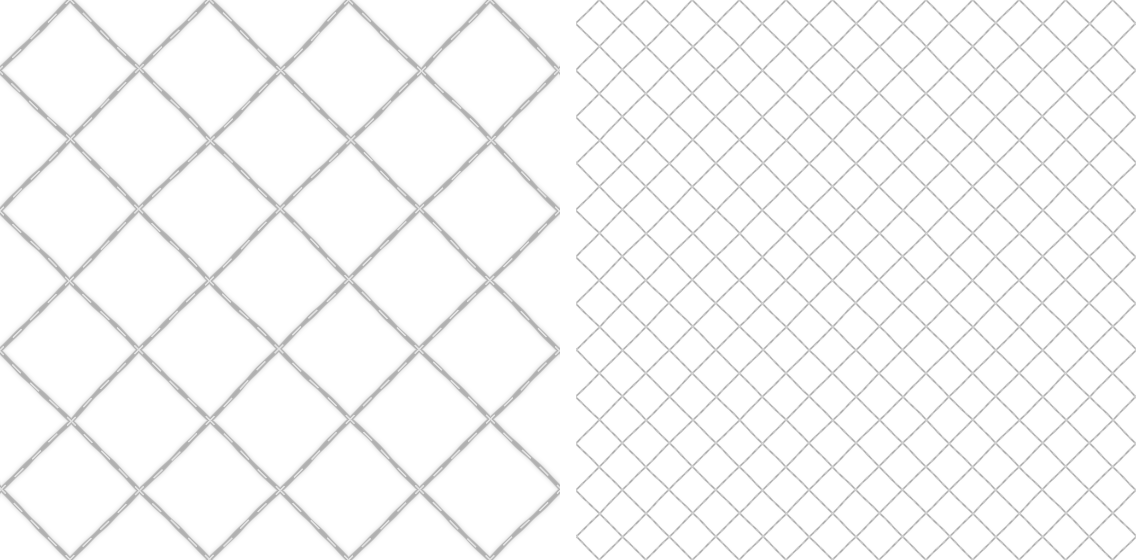
Left, the tile; right, the same tile 3 across and 3 down.
A Shadertoy shader for this pattern:

```glsl
// Diagonal quilting: a 4 by 4 lattice of soft grey seams with light stitches.
// Crossings are jittered by a wrapping hash, then joined by slightly bent
// seams; each seam carries three dashes and each crossing a small X.

const float REPEATS = 4.0;
const float PI = 3.14159;

// Two random values in -1..1, periodic over the canvas.
vec2 wrappedHash(vec2 node, float seed) {
    vec3 h = fract(vec3(mod(node, REPEATS), seed).xyx * vec3(0.1031, 0.1030, 0.0973) + seed * 0.137);
    h += dot(h, h.yzx + 33.33);
    return fract((h.xx + h.yz) * h.zy) * 2.0 - 1.0;
}

// Lattice index to position: crossings sit at (0.5, 0) and (0, 0.5) per repeat.
vec2 latticeNode(vec2 index) {
    return 0.5 * vec2(index.x + index.y + 1.0, index.x - index.y);
}

vec2 jitteredNode(vec2 index) {
    vec2 node = latticeNode(index);
    return node + 0.011 * wrappedHash(node, 1.0);
}

float capsule(vec2 p, float halfLength) {
    return length(vec2(max(abs(p.x) - halfLength, 0.0), p.y));
}

// Distances to one bent seam (x) and to its dashes (y).
vec2 seamDistances(vec2 p, vec2 start, vec2 end, vec2 node, float seed) {
    float len = distance(start, end);
    vec2 dir = (end - start) / len;
    vec2 local = vec2(dot(p - start, dir), dot(p - start, vec2(-dir.y, dir.x)));
    float t = clamp(local.x / len, 0.0, 1.0);

    // Gentle bend and uneven width, both vanishing at the crossings.
    vec2 wobble = wrappedHash(node, seed);
    float arch = sin(PI * t);
    local.y -= 0.006 * wobble.x * arch + 0.004 * wobble.y * sin(2.0 * PI * t);
    float seam = length(vec2(local.x - t * len, local.y));
    seam = max(seam + 0.002 * arch * sin(6.0 * PI * t + 3.0 * wobble.y), 0.0);

    // Three dashes at the quarter points, each a little off centre.
    float dash = clamp(round(t * 4.0), 1.0, 3.0);
    vec2 slip = wrappedHash(node, seed + 3.0 * dash) * vec2(0.005, 0.004);
    vec2 q = local - vec2(0.25 * dash * len, 0.0) - slip;
    return vec2(seam, capsule(q, 0.039));
}

void mainImage(out vec4 fragColor, in vec2 fragCoord) {
    vec2 p = REPEATS * fragCoord / iResolution.xy;
    float pixel = REPEATS / iResolution.y;
    vec2 nearest = round(vec2(p.x + p.y, p.x - p.y) - 0.5);

    // Nearest seam and stitch among the surrounding crossings.
    vec2 d = vec2(1.0);
    for (int j = -1; j <= 1; j++) {
        for (int i = -1; i <= 1; i++) {
            vec2 index = nearest + vec2(i, j);
            vec2 node = latticeNode(index);
            vec2 start = jitteredNode(index);
            d = min(d, seamDistances(p, start, jitteredNode(index + vec2(1, 0)), node, 2.0));
            d = min(d, seamDistances(p, start, jitteredNode(index + vec2(0, 1)), node, 3.0));

            // X stitch on the crossing.
            vec2 r = p - start;
            vec2 diagonal = vec2(r.x + r.y, r.x - r.y) * 0.7071;
            d.y = min(d.y, min(capsule(diagonal, 0.039), capsule(diagonal.yx, 0.039)));
        }
    }

    // Grey core with a blurred shadow, then the light stitches.
    float core = 1.0 - smoothstep(0.010, 0.022, d.x);
    float shadow = exp(-d.x * d.x / (0.026 * 0.026));
    float grey = 1.0 - 0.19 * core - 0.12 * shadow;
    float soft = max(0.5 * pixel, 0.002);
    float stitch = 1.0 - smoothstep(0.0055 - soft, 0.0055 + soft, d.y);
    grey = mix(grey, 0.88, stitch);

    fragColor = vec4(vec3(grey), 1.0);
}
```
